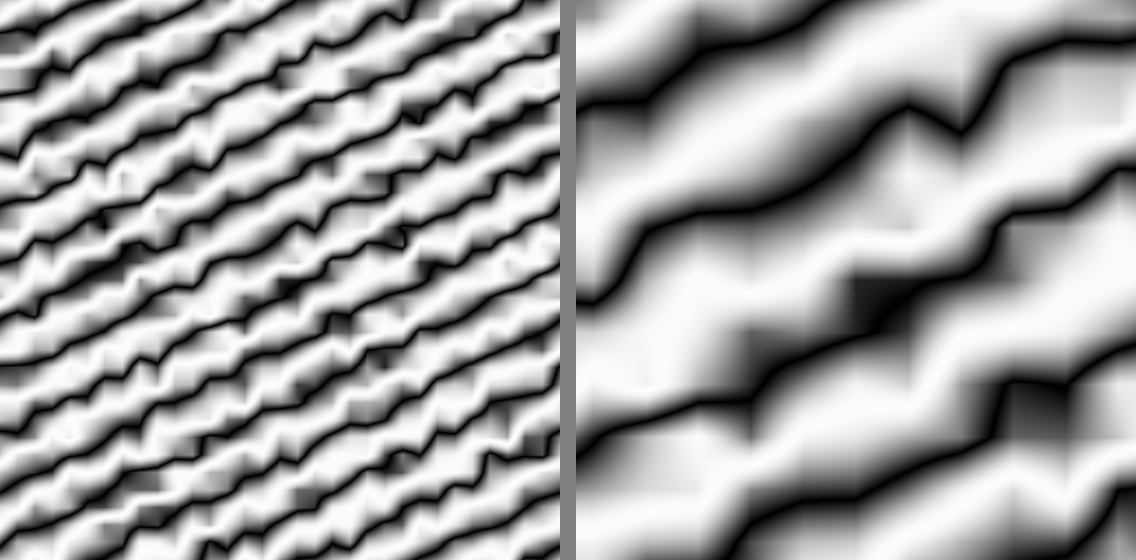
Left: the whole. Right: its middle third, enlarged.
Write a three.js fragment shader that draws this pattern.

```glsl
varying vec2 vUv;

const vec2 VEIN_REPEATS = vec2(5.0, -10.0); // veins met across and up
const float VEIN_PHASE = 0.24;
const float WARP_CELLS = 32.0;              // warp lattice cells per side
const float WARP_STRENGTH = 0.51;           // in vein spacings
const float CREASE_SOFTNESS = 0.012;
const vec3 VEIN_COLOR = vec3(0.0);
const vec3 STONE_COLOR = vec3(1.0);
const float PI = 3.14159265;

float hash(vec2 p) {
  vec3 q = fract(vec3(p.xyx) * vec3(0.1031, 0.1030, 0.0973));
  q += dot(q, q.yzx + 33.33);
  return fract((q.x + q.y) * q.z);
}

// Dot product of a lattice point's random unit gradient with an offset
float gradientDot(vec2 point, vec2 offset) {
  float angle = 2.0 * PI * hash(mod(point, WARP_CELLS) + 7.0);
  return dot(vec2(cos(angle), sin(angle)), offset);
}

// Gradient noise that wraps at the canvas border
float gradientNoise(vec2 p) {
  vec2 cell = floor(p);
  vec2 f = p - cell;
  vec2 fade = f * f * f * (f * (f * 6.0 - 15.0) + 10.0);
  vec2 e = vec2(1.0, 0.0);
  float low = mix(gradientDot(cell, f), gradientDot(cell + e.xy, f - e.xy), fade.x);
  float high = mix(gradientDot(cell + e.yx, f - e.yx), gradientDot(cell + e.xx, f - e.xx), fade.x);
  return mix(low, high, fade.y);
}

// Noise height at a corner, taken mid-cell where it is not pinned to zero
float cornerHeight(vec2 corner) {
  return gradientNoise(corner + 0.5);
}

// Straight interpolation between corners leaves angular kinks
float facetedNoise(vec2 p) {
  vec2 cell = floor(p);
  vec2 f = p - cell;
  vec2 e = vec2(1.0, 0.0);
  float low = mix(cornerHeight(cell), cornerHeight(cell + e.xy), f.x);
  float high = mix(cornerHeight(cell + e.yx), cornerHeight(cell + e.xx), f.x);
  return mix(low, high, f.y);
}

void main() {
  // Diagonal bands pushed about by the noise
  float warp = WARP_STRENGTH * facetedNoise(vUv * WARP_CELLS);
  float phase = dot(vUv, VEIN_REPEATS) + VEIN_PHASE + warp;

  // Folded sine: broad pale ridges, narrow dark creases
  float wave = sin(PI * phase);
  float ridge = sqrt(wave * wave + CREASE_SOFTNESS * CREASE_SOFTNESS) - CREASE_SOFTNESS;

  gl_FragColor = vec4(mix(VEIN_COLOR, STONE_COLOR, ridge), 1.0);
}
```
